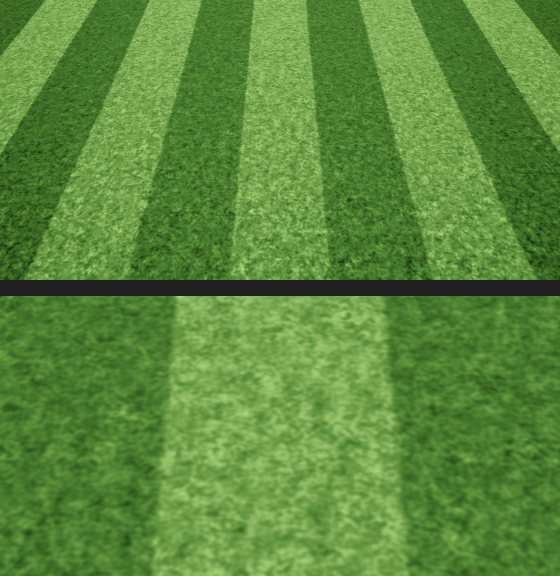
Top, the full canvas; bottom, a detail of the centre.
Write a WebGL 2 fragment shader that draws this texture.

```glsl
#version 300 es
precision highp float;
// Mown lawn: light and dark stripes fanning out in perspective, with blade grain.

uniform vec2 u_resolution;
out vec4 fragColor;

const float FAR_WIDTH = 0.186;   // stripe width at the top, in canvas heights
const float NEAR_WIDTH = 0.366;  // stripe width at the bottom
const float DEPTH_SCALE = 2.1;   // foreshortening of the ground

const vec3 GREENS[6] = vec3[6](
    vec3(0.15, 0.31, 0.09), vec3(0.22, 0.40, 0.13), vec3(0.27, 0.47, 0.17),
    vec3(0.35, 0.55, 0.22), vec3(0.43, 0.62, 0.28), vec3(0.55, 0.72, 0.39));
const vec3 STRAW = vec3(0.58, 0.62, 0.30);

vec2 hashGradient(vec2 cell) {
    vec3 h = fract(cell.xyx * vec3(0.1031, 0.1030, 0.0973));
    h += dot(h, h.yzx + 33.33);
    float angle = 6.2832 * fract((h.x + h.y) * h.z);
    return vec2(cos(angle), sin(angle));
}

float gradientNoise(vec2 p) {
    vec2 cell = floor(p);
    vec2 f = p - cell;
    vec2 u = f * f * f * (f * (f * 6.0 - 15.0) + 10.0);
    float a = dot(hashGradient(cell), f);
    float b = dot(hashGradient(cell + vec2(1, 0)), f - vec2(1, 0));
    float c = dot(hashGradient(cell + vec2(0, 1)), f - vec2(0, 1));
    float d = dot(hashGradient(cell + vec2(1, 1)), f - vec2(1, 1));
    return mix(mix(a, b, u.x), mix(c, d, u.x), u.y);
}

mat2 rotation(float angle) {
    float c = cos(angle), s = sin(angle);
    return mat2(c, s, -s, c);
}

// Octaves of turf, each turned and finer than the last, from clumps to blades
float turfGrain(vec2 ground, float frequency) {
    float sum = 0.0;
    float weight = 1.0;
    for (int i = 0; i < 4; i++) {
        vec2 p = rotation(1.05 * float(i)) * ground * frequency;
        sum += weight * gradientNoise(p + 57.3 * float(i) + 300.0);
        frequency *= 1.6;
        weight *= 0.97;
    }
    return sum;
}

// 1 on light stripes, 0 on dark ones; s counts stripes from the centre
float stripeMask(float s, float softness) {
    float edge = abs(mod(s + 1.0, 2.0) - 1.0) - 0.5;
    return 1.0 - smoothstep(-softness, softness, edge);
}

// Blends along the greens, from shadow at 0 to highlight at 5
vec3 grassRamp(float tone) {
    vec3 color = GREENS[0];
    for (int i = 1; i < 6; i++) {
        color = mix(color, GREENS[i], clamp(tone - float(i - 1), 0.0, 1.0));
    }
    return color * (1.0 + 0.12 * max(tone - 5.0, 0.0) + 0.25 * clamp(tone, -2.0, 0.0));
}

void main() {
    vec2 uv = gl_FragCoord.xy / u_resolution;
    vec2 pos = vec2((gl_FragCoord.x - 0.5 * u_resolution.x) / u_resolution.y, uv.y);

    // Perspective ground plane
    float width = mix(NEAR_WIDTH, FAR_WIDTH, uv.y);
    vec2 ground = vec2(pos.x, DEPTH_SCALE) / width;

    // Grass texture: fine turf that varies in strength, over broad patches
    float turf = turfGrain(ground, 9.0);
    float patches = gradientNoise(ground * 2.6 + 83.0);
    float strength = 1.0 + 0.8 * gradientNoise(ground * 5.0 + 120.0);
    float grain = 1.45 * strength * turf;

    // Sparse dark gaps between tufts
    float gaps = smoothstep(0.12, 0.5, gradientNoise(ground * vec2(17.0, 20.0) + 230.0));
    grain -= 0.9 * gaps - 0.12;
    grain = grain * mix(1.25, 0.6, uv.y) + 0.45 * patches;

    // Stripes with slightly ragged, softened edges
    float ragged = 0.02 * gradientNoise(ground * 20.0 + 190.0);
    float light = stripeMask(ground.x + ragged, 0.014 + 0.002 / width);

    // Light falls off towards the sides and the near edge
    float sideFall = pos.x * pos.x;
    float darkTone = 2.2 + 0.1 * uv.y - 1.2 * sideFall;
    float lightTone = 3.8 + 0.95 * uv.y - 0.4 * sideFall;
    float nearFall = 0.3 * (1.0 - smoothstep(0.0, 0.35, uv.y));
    float tone = mix(darkTone, lightTone, light) - nearFall + grain;

    // Scattered dry blades
    float dry = smoothstep(0.28, 0.55, gradientNoise(ground * vec2(19.0, 15.0) + 140.0));
    vec3 color = mix(grassRamp(tone), STRAW, 0.12 * dry);
    fragColor = vec4(color, 1.0);
}
```
